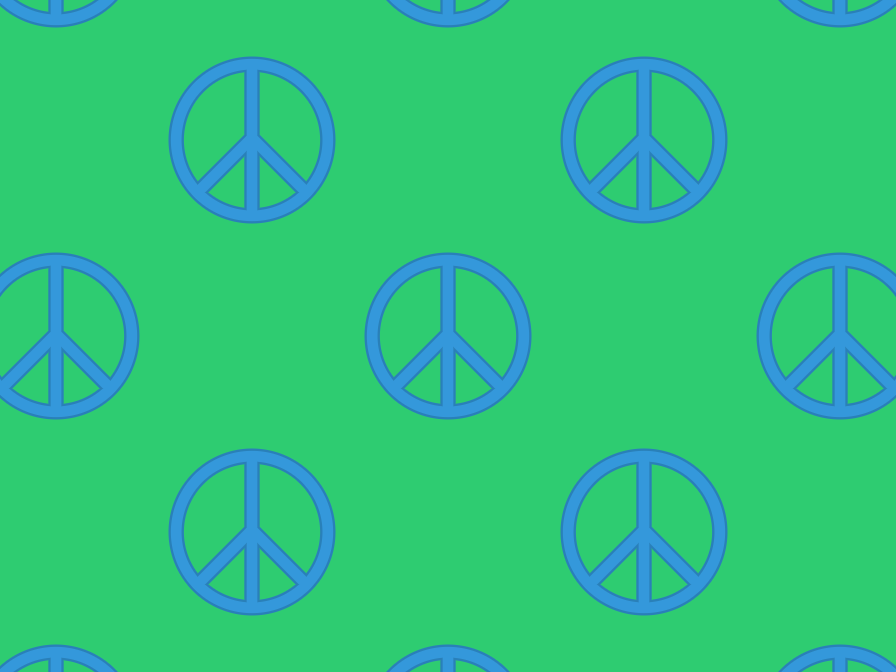
This pattern is drawn by a Shadertoy shader. Its source:

```glsl
#define TILE 0.58333
#define RING_RADIUS 0.1128
#define BAND_HALF 0.0097
#define OUTLINE_HALF 0.00175
#define FORK_HEIGHT 0.003
#define GROUND vec3(0.180, 0.800, 0.443)
#define FILL vec3(0.204, 0.596, 0.859)
#define OUTLINE vec3(0.161, 0.502, 0.725)

// Signed distance to a ring with an upright bar and two sloping arms
float peaceSign(vec2 p) {
    float disc = length(p) - RING_RADIUS;
    float ring = abs(disc) - BAND_HALF;
    float bar = abs(p.x) - BAND_HALF;
    float arms = abs(abs(p.x) + p.y - FORK_HEIGHT) * sqrt(0.5) - BAND_HALF;
    return min(ring, max(min(bar, arms), disc));
}

// Position relative to the nearest centre of a square grid
vec2 repeatCell(vec2 p) {
    return (fract(p / TILE + 0.5) - 0.5) * TILE;
}

// Antialiased coverage of the inside of a shape
float coverage(float dist, float pixel) {
    return clamp(0.5 - dist / pixel, 0.0, 1.0);
}

void mainImage(out vec4 fragColor, in vec2 fragCoord) {
    float pixel = 1.0 / iResolution.y;
    vec2 p = (fragCoord - 0.5 * iResolution.xy) * pixel;

    // Two grids, half a tile apart, form the staggered layout
    float dist = min(peaceSign(repeatCell(p)),
                     peaceSign(repeatCell(p - 0.5 * TILE)));

    // Outline straddles the edge of the fill
    vec3 color = mix(GROUND, OUTLINE, coverage(dist - OUTLINE_HALF, pixel));
    color = mix(color, FILL, coverage(dist + OUTLINE_HALF, pixel));
    fragColor = vec4(color, 1.0);
}
```
